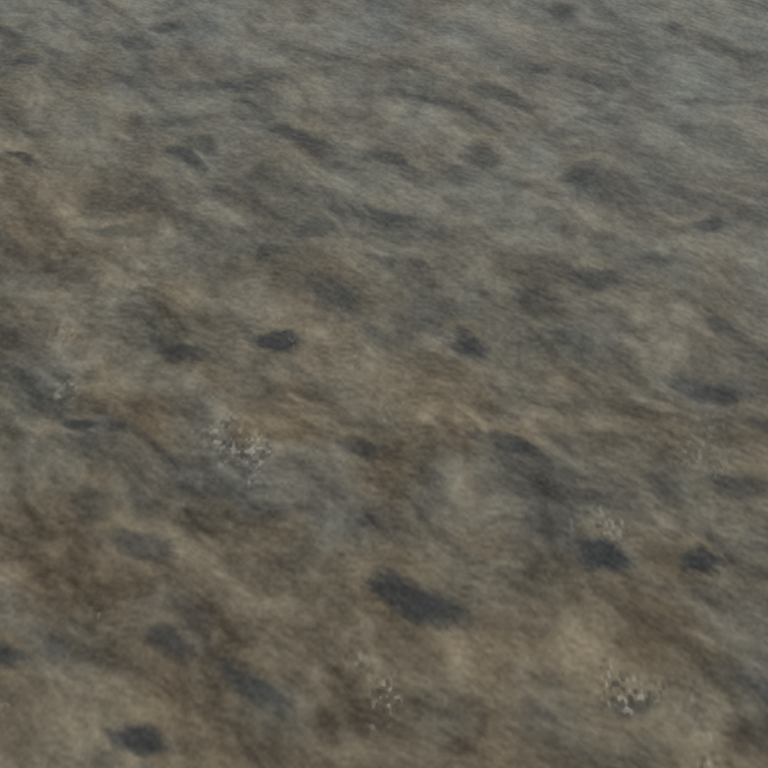
Reproduce this texture procedurally as a WebGL 1 fragment shader.

```glsl
precision highp float;
// Shallow sandy bed seen at a slant through hazy water: streaked silt,
// soft dark hollows with pale crests, and sparse patches of gravel.
// Layers of value noise are stretched along a current on a tilted plane.
uniform vec2 u_resolution;

const vec3 SAND = vec3(0.402, 0.375, 0.322);
const vec3 HAZE = vec3(0.436, 0.436, 0.412);
const vec3 SILT = vec3(0.360, 0.362, 0.345);
const vec3 SHADOW = vec3(0.195, 0.208, 0.220);
const vec3 CREST = vec3(0.510, 0.468, 0.375);
const vec3 PEBBLE = vec3(0.640, 0.630, 0.590);
const float CURRENT_ANGLE = 0.45;

float hash(vec2 p) {
  return fract(sin(dot(p, vec2(127.1, 311.7))) * 43758.5453);
}

vec2 hash2(vec2 p) {
  return vec2(hash(p), hash(p + 37.3));
}

float noise(vec2 p) {
  vec2 cell = floor(p);
  vec2 f = fract(p);
  f = f * f * (3.0 - 2.0 * f);
  float low = mix(hash(cell), hash(cell + vec2(1.0, 0.0)), f.x);
  float high = mix(hash(cell + vec2(0.0, 1.0)), hash(cell + 1.0), f.x);
  return mix(low, high, f.y);
}

float fbm(vec2 p) {
  float sum = 0.0;
  float weight = 0.533;
  for (int i = 0; i < 4; i++) {
    sum += weight * noise(p);
    p = p * 2.03 + vec2(17.2, 9.7);
    weight *= 0.5;
  }
  return sum;
}

// Ground coordinates of a plane that recedes towards the top
vec2 groundPlane(vec2 uv) {
  float scale = 1.0 / (1.25 - 0.5 * uv.y);
  return vec2((uv.x - 0.5) * scale, 2.0 * scale);
}

// Turns the x axis to run along the current, down to the right
vec2 alongCurrent(vec2 p, float angle) {
  float c = cos(angle);
  float s = sin(angle);
  return vec2(c * p.x - s * p.y, s * p.x + c * p.y);
}

// Scattered oval hollows: x is the shadow, y the pale crest above it
vec2 hollows(vec2 p, vec2 density) {
  vec2 result = vec2(0.0);
  vec2 home = floor(p * density);
  float wobble = fbm(p * vec2(30.0, 55.0)) - 0.5;
  for (int j = -1; j <= 1; j++) {
    for (int i = -1; i <= 1; i++) {
      vec2 cell = home + vec2(float(i), float(j));
      vec2 seed = hash2(cell + 5.1);
      vec2 d = p - (cell + 0.1 + 0.8 * hash2(cell)) / density;
      d.y -= mix(0.0, 0.4, hash(cell + 13.7)) * d.x;
      vec2 size = mix(vec2(0.022, 0.011), vec2(0.060, 0.022), seed);
      float strength = smoothstep(0.15, 1.0, hash(cell + 71.9));
      vec2 e = d / size;
      float inside = length(e) + 1.5 * wobble;
      float above = length(e - vec2(-0.3, 1.2)) + 1.5 * wobble;
      float shade = 1.0 - smoothstep(0.4, 1.25, inside);
      float crest = 1.0 - smoothstep(0.2, 1.3, above);
      result = max(result, strength * vec2(shade, crest));
    }
  }
  return result;
}

// Bright small stones in x, dark gaps between them in y
vec2 gravel(vec2 p) {
  float stone = noise(p * 165.0) * 0.6 + noise(p.yx * 260.0) * 0.4;
  return vec2(smoothstep(0.54, 0.80, stone), 1.0 - smoothstep(0.22, 0.48, stone));
}

void main() {
  vec2 uv = gl_FragCoord.xy / u_resolution;
  vec2 ground = groundPlane(uv);
  vec2 flow = alongCurrent(ground, CURRENT_ANGLE);
  vec2 bend = vec2(noise(ground * 12.0), noise(ground * 12.0 + 40.0)) - 0.5;
  vec2 bent = flow + 0.040 * bend;
  float distant = smoothstep(0.35, 1.05, uv.y + 0.3 * (uv.x - 0.5));

  // Broad water haze and silt tint
  vec3 color = mix(SAND, HAZE, distant);
  float silt = smoothstep(0.46, 0.70, fbm(bent * vec2(6.0, 11.0) + 60.0));
  color = mix(color, SILT, 0.6 * silt * (1.0 - 0.6 * distant));
  color += (noise(ground * 17.0 + 8.0) - 0.5) * vec3(0.022, 0.0, -0.018);

  // Streaks drawn out by the current, in three sizes
  float streak = fbm(bent * vec2(11.0, 25.0)) - 0.5;
  float wisp = fbm(bent * vec2(30.0, 66.0) + 23.0) - 0.5;
  float fiber = fbm(flow * vec2(60.0, 125.0) + 51.0) - 0.5;
  float relief = 0.26 * streak + 0.17 * wisp + 0.08 * fiber;
  relief *= mix(1.0, 0.72, distant);
  color += relief * vec3(1.05, 1.0, 0.84);

  // Hollows and their crests fade with distance
  vec2 pits = hollows(bent, vec2(6.5, 11.5)) * mix(1.0, 0.45, distant);
  color = mix(color, CREST, 0.42 * pits.y);
  color = mix(color, SHADOW, 0.80 * pits.x);

  // Gravel gathers in small pockets on the near bed
  float pocket = smoothstep(0.60, 0.76, fbm(ground * 12.0 + 91.0));
  pocket *= 1.0 - smoothstep(0.45, 0.85, uv.y + 0.3 * uv.x);
  vec2 stones = gravel(ground) * pocket;
  color = mix(color, PEBBLE, 0.6 * stones.x);
  color = mix(color, SHADOW, 0.45 * stones.y);

  // Fine grain
  float grain = noise(flow * vec2(110.0, 200.0)) + noise(ground * 240.0) - 1.0;
  color += 0.046 * grain;
  gl_FragColor = vec4(color, 1.0);
}
```
